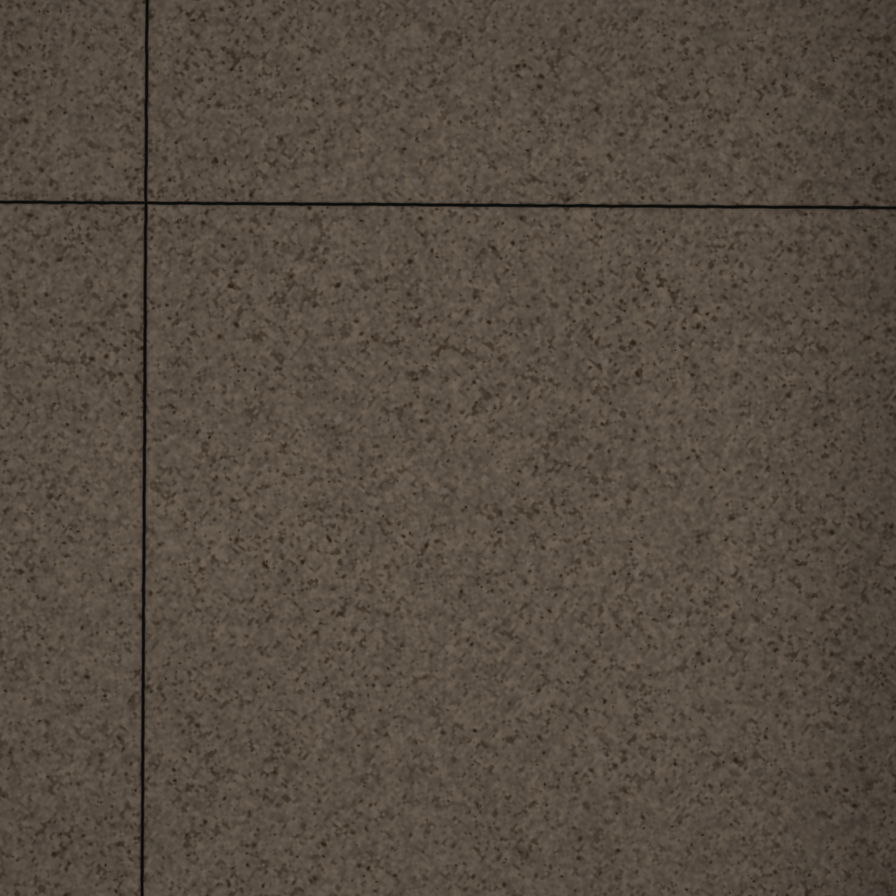
Give the GLSL for this texture, as a WebGL 1 fragment shader.

```glsl
precision highp float;
// Dim brown granular stone tiles divided by two thin, slightly tilted dark grooves.
uniform vec2 u_resolution;

#define STONE vec3(0.345, 0.303, 0.262)
#define SPECK_COLOR vec3(0.165, 0.118, 0.075)
#define FLECK_COLOR vec3(0.43, 0.40, 0.38)
#define GROOVE_COLOR vec3(0.045, 0.045, 0.038)
#define GRAIN_SCALE 185.0
#define GRAIN_CONTRAST 0.36
#define SPECK_SCALE 105.0
#define SPECK_DENSITY 0.30
#define FLECK_SCALE 80.0
#define FLECK_DENSITY 0.25
#define GROOVE_HALF_WIDTH 0.0017

float hash(vec2 p) {
  vec3 q = fract(vec3(p.xyx) * 0.1031);
  q += dot(q, q.yzx + 33.33);
  return fract((q.x + q.y) * q.z);
}

float valueNoise(vec2 p) {
  vec2 cell = floor(p);
  vec2 f = fract(p);
  f = f * f * (3.0 - 2.0 * f);
  float low = mix(hash(cell), hash(cell + vec2(1.0, 0.0)), f.x);
  float high = mix(hash(cell + vec2(0.0, 1.0)), hash(cell + vec2(1.0)), f.x);
  return mix(low, high, f.y);
}

// Soft, irregular dots scattered with one candidate per cell.
float scatter(vec2 p, float density, float seed) {
  vec2 home = floor(p);
  float coverage = 0.0;
  for (int j = -1; j <= 1; j++) {
    for (int i = -1; i <= 1; i++) {
      vec2 cell = home + vec2(float(i), float(j));
      vec2 id = cell + seed;
      vec2 center = cell + vec2(hash(id + 17.0), hash(id + 59.0));
      float angle = 6.2832 * hash(id + 83.0);
      vec2 axis = vec2(cos(angle), sin(angle));
      vec2 d = p - center;
      d = vec2(dot(d, axis), 1.4 * dot(d, vec2(-axis.y, axis.x)));
      float size = hash(id + 131.0);
      float radius = mix(0.32, 0.68, size * size);
      float spot = 1.0 - smoothstep(0.0, radius, length(d));
      float strength = mix(0.2, 1.0, hash(id + 191.0));
      coverage = max(coverage, spot * strength * step(hash(id), density));
    }
  }
  return coverage;
}

// Broad light falloff: darker to the right and gently toward the corners.
float lighting(vec2 uv) {
  vec2 d = uv - vec2(0.46, 0.48);
  float light = 1.06 - 0.25 * dot(d, d);
  light -= 0.12 * smoothstep(0.82, 1.02, uv.x);
  return light + 0.03 * (valueNoise(uv * 5.0) - 0.5);
}

float groove(float dist, float pixel) {
  float blur = max(pixel, 0.0013);
  return 1.0 - smoothstep(GROOVE_HALF_WIDTH - blur, GROOVE_HALF_WIDTH + blur, abs(dist));
}

void main() {
  vec2 uv = gl_FragCoord.xy / u_resolution;
  float pixel = 1.0 / min(u_resolution.x, u_resolution.y);

  // Fine crystalline grain on two rotated lattices
  vec2 turned = vec2(0.8 * uv.x - 0.6 * uv.y, 0.6 * uv.x + 0.8 * uv.y) + 2.0;
  float coarse = valueNoise(uv * GRAIN_SCALE);
  float fine = valueNoise(turned * GRAIN_SCALE * 1.55);
  float grain = 0.55 * coarse + 0.6 * fine + 0.2 * valueNoise(turned * 80.0) - 0.675;
  vec3 color = STONE * (1.0 + GRAIN_CONTRAST * grain);

  // Pale mineral flecks
  float fleck = scatter(uv * FLECK_SCALE, FLECK_DENSITY, 300.0);
  color = mix(color, FLECK_COLOR, 0.5 * fleck);

  // Brown pits: ragged hollows in the grain, plus scattered darker specks
  float patches = mix(0.6, 1.3, valueNoise(uv * 13.0 + 7.0));
  float hollow = 1.0 - smoothstep(0.12, 0.42, 0.6 * valueNoise(turned * 150.0 + 31.0) + 0.4 * fine);
  float speck = scatter(uv * SPECK_SCALE, SPECK_DENSITY * patches, 500.0);
  speck *= mix(0.5, 1.3, 1.0 - coarse);
  color = mix(color, SPECK_COLOR, clamp(0.42 * hollow * patches + 0.85 * speck, 0.0, 0.9));
  color *= lighting(uv);

  // Grooves with slightly worn edges
  float wobble = 0.0007 * (valueNoise(uv * 110.0) - 0.5);
  float toVertical = uv.x - mix(0.1585, 0.1640, uv.y) + wobble;
  float toHorizontal = uv.y - mix(0.7745, 0.7680, uv.x) + wobble;
  float nearest = min(abs(toVertical), abs(toHorizontal));
  color *= 1.0 - 0.10 * (1.0 - smoothstep(0.002, 0.006, nearest));
  float seam = max(groove(toVertical, pixel), groove(toHorizontal, pixel));
  color = mix(color, GROOVE_COLOR, seam);

  gl_FragColor = vec4(color, 1.0);
}
```
